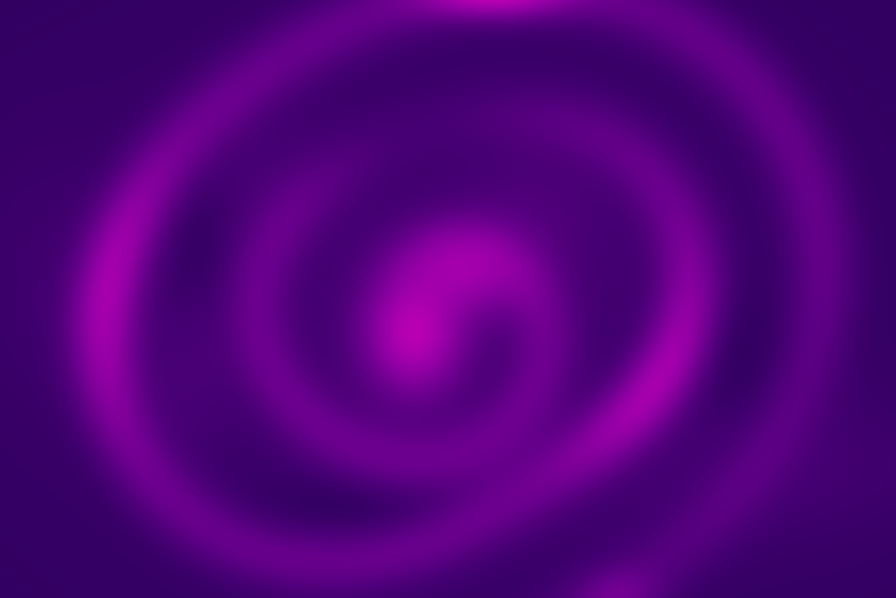
Reproduce this background procedurally as a Shadertoy shader.

```glsl
const float TAU = 6.2831853;

// Soft elliptical spot
float glow(vec2 p, vec2 center, vec2 size) {
    vec2 q = (p - center) / size;
    return exp(-dot(q, q));
}

float bump(float x, float center, float width) {
    float q = (x - center) / width;
    return exp(-q * q);
}

// Radius of the spiral after a number of clockwise turns from the top
float spiralRadius(float turns) {
    float warp = 0.066 * cos(2.0 * TAU * (turns - 0.18))
               + 0.039 * cos(TAU * (turns - 0.93)) - 0.012;
    return 0.117 + 0.225 * turns + warp * smoothstep(0.5, 1.2, turns);
}

// Brightness along the spiral
float spiralLight(float turns) {
    float light = 0.28 - 0.22 * bump(turns, 0.99, 0.12);
    light += 0.36 * bump(turns, 1.29, 0.08);
    light += 0.36 * bump(turns, 1.765, 0.065);
    light -= 0.12 * smoothstep(2.2, 2.32, turns);
    return light * smoothstep(-0.25, 0.12, turns)
                 * (1.0 - smoothstep(2.4, 2.6, turns));
}

float spiral(vec2 d, float width) {
    float angle = fract(atan(d.x, d.y) / TAU);
    float radius = length(d);
    float light = 0.0;
    for (int i = -1; i < 3; i++) {
        float turns = angle + float(i);
        light += spiralLight(turns) * bump(radius, spiralRadius(turns), width);
    }
    return light;
}

// Broad haze with lighter and darker patches
float haze(vec2 p, vec2 center) {
    float light = 0.03 + 0.11 * glow(p, center, vec2(0.75, 0.62));
    light += 0.10 * glow(p, vec2(0.90, 0.65), vec2(0.13, 0.14));
    light += 0.09 * glow(p, vec2(0.32, 0.39), vec2(0.07, 0.13));
    light += 0.06 * glow(p, vec2(0.43, 0.71), vec2(0.12, 0.12));
    light += 0.08 * glow(p, vec2(1.34, 0.22), vec2(0.30, 0.14));
    light += 0.05 * glow(p, vec2(0.06, 0.55), vec2(0.15, 0.25));
    light -= 0.07 * glow(p, vec2(1.23, 0.40), vec2(0.09, 0.12));
    light -= 0.06 * glow(p, vec2(0.33, 0.59), vec2(0.06, 0.14));
    return light - 0.06 * glow(p, vec2(0.58, 0.16), vec2(0.14, 0.05));
}

// Bright curl in the middle
float core(vec2 p) {
    float lobe = 0.85 * glow(p, vec2(0.692, 0.445), vec2(0.085, 0.105));
    float crest = 0.58 * glow(p, vec2(0.775, 0.545), vec2(0.10, 0.075));
    return 1.0 - (1.0 - lobe) * (1.0 - crest);
}

// Indigo through violet to magenta
vec3 violetRamp(float v) {
    v = clamp(v, 0.0, 1.0);
    return vec3(0.16 + 0.64 * v, 0.0, 0.35 + v * (0.60 - 0.23 * v));
}

void mainImage(out vec4 fragColor, in vec2 fragCoord) {
    vec2 p = fragCoord / iResolution.y;
    vec2 center = vec2(0.732, 0.463);

    float light = haze(p, center) + spiral(p - center, 0.058);
    light += core(p) * (1.0 - light);

    // Hot spots at the rim
    light += 0.60 * glow(p, vec2(0.83, 1.01), vec2(0.12, 0.04));
    light += 0.22 * glow(p, vec2(1.035, 0.0), vec2(0.07, 0.05));

    fragColor = vec4(violetRamp(light), 1.0);
}
```
